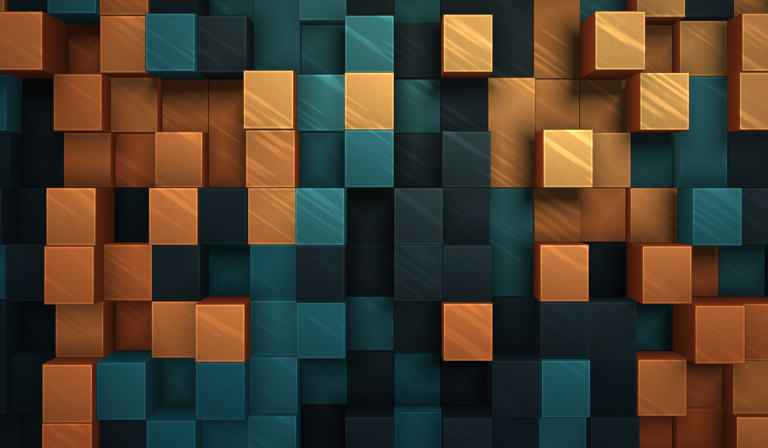
Give the GLSL for this background, as a Shadertoy shader.

```glsl
// A wall of square blocks pushed out by random amounts, seen in one-point perspective.
// Each view ray walks outward through the cell grid until it meets a front or a side,
// which is then lit with soft shadows, rim lines and diagonal brushed streaks.

#define PITCH vec2(0.0604, 0.1212)  // base cell size, fraction of canvas
#define VANISH vec2(0.513, 0.581)   // vanishing point
#define RISE 0.085                  // greatest block height
#define PAIR_CHANCE 0.14            // share of double-height blocks
#define GAP 0.020                   // half width of the dark joints, in cells
#define RIM 0.050                   // outer limit of the bright rim, in cells
#define STREAK 0.24                 // strength of the brushed streaks
#define SHADOW 0.74                 // strength of the cast shadows
#define SAMPLES 3                   // antialiasing grid per pixel

const vec3 DARK_LOW = vec3(0.055, 0.098, 0.118), DARK_LIT = vec3(0.19, 0.25, 0.255);
const vec3 TEAL_LOW = vec3(0.075, 0.27, 0.31), TEAL_LIT = vec3(0.25, 0.51, 0.50);
const vec3 ORANGE = vec3(0.63, 0.31, 0.15), GOLD = vec3(0.92, 0.71, 0.38);
const vec3 RUST = vec3(0.64, 0.25, 0.11), RECESS = vec3(0.84, 0.70, 0.66);

struct Block { vec2 origin, size; float scale, kind; }; // kind: 0 dark, 1 teal, 2 warm

float hash(vec2 p) {
    vec3 q = fract(vec3(p.xyx) * 0.1031);
    q += dot(q, q.yzx + 33.33);
    return fract((q.x + q.y) * q.z);
}

float noise(vec2 p) {
    vec2 i = floor(p), f = fract(p);
    f = f * f * (3.0 - 2.0 * f);
    return mix(mix(hash(i), hash(i + vec2(1, 0)), f.x),
               mix(hash(i + vec2(0, 1)), hash(i + 1.0), f.x), f.y);
}

float glow(vec2 p, vec2 centre, float radius) {
    vec2 d = (p - centre) / radius;
    return exp(-dot(d, d));
}

// Block that owns a cell; some vertical pairs of cells fuse into one block
Block blockAt(vec2 cell) {
    Block b;
    vec2 base = cell - vec2(0.0, mod(cell.y, 2.0));
    bool fused = hash(base + 71.0) < PAIR_CHANCE;
    b.origin = fused ? base : cell;
    b.size = vec2(1.0, fused ? 2.0 : 1.0);
    // warm and teal blocks gather in loose clusters over a dark ground
    vec2 m = b.origin + 0.5 * b.size;
    float warm = 0.06 + 0.75 * (glow(m, vec2(3.2, 0.3), 1.8) + glow(m, vec2(-6.3, 2.2), 2.0)
               + glow(m, vec2(-4.0, 1.0), 1.4) + glow(m, vec2(-5.6, -3.0), 1.5)
               + glow(m, vec2(6.8, -3.0), 1.7) + glow(m, vec2(5.5, 3.2), 1.9));
    float teal = 0.14 + 0.75 * (glow(m, vec2(-3.0, -3.0), 2.0) + glow(m, vec2(-0.8, 2.3), 1.6)
               + glow(m, vec2(5.8, -0.8), 1.5) + glow(m, vec2(4.5, 1.7), 1.4));
    float pick = hash(b.origin + 19.0);
    b.kind = pick < warm ? 2.0 : pick > 1.0 - teal ? 1.0 : 0.0;
    float h = smoothstep(0.1, 1.0, hash(b.origin + 47.0));
    b.scale = 1.0 + RISE * h * (0.7 + 0.15 * b.kind);
    return b;
}

vec3 faceColour(Block b, float light) {
    if (b.kind > 1.5) return mix(ORANGE, GOLD, light);
    return b.kind > 0.5 ? mix(TEAL_LOW, TEAL_LIT, light) : mix(DARK_LOW, DARK_LIT, light);
}

// Darkness thrown on a front by its taller neighbours, light from upper right
float shadowOn(Block b, vec2 q) {
    float dark = 0.0;
    for (int j = -1; j <= 1; j++)
    for (int i = -1; i <= 1; i++) {
        Block n = blockAt(floor(q) + vec2(i, j));
        float rise = max(n.scale - b.scale, 0.0);
        vec2 s = q + rise * vec2(1.5, 3.0);
        float d = length(max(max(n.origin - s, s - n.origin - n.size), 0.0));
        dark = max(dark, min(rise * 18.0, 1.0) * exp(-2.6 * d));
    }
    return dark;
}

vec3 shadeFront(Block b, vec2 q, float light) {
    vec2 local = q - b.origin;
    vec3 col = faceColour(b, clamp(light + 0.3 * (hash(b.origin + 5.0) - 0.5), 0.0, 1.0));
    col *= 0.85 + 0.2 * local.y / b.size.y + 0.06 * local.x;
    // brushed streaks running down to the right
    vec2 along = vec2(dot(local, vec2(0.87, -0.5)), dot(local, vec2(0.5, 0.87)));
    float streak = smoothstep(0.45, 0.9, noise(along * vec2(1.1, 17.0) + b.origin * 17.0));
    streak *= smoothstep(0.35, 0.75, noise(along * vec2(0.8, 2.5) + b.origin * 9.0));
    col *= 1.0 + STREAK * streak * (0.4 + light) + 0.05 * (noise(q * 38.0) - 0.5);
    // recessed fronts dim, then shadows and edges
    vec3 dim = b.kind > 1.5 ? RECESS : vec3(0.78);
    col *= mix(dim, vec3(1.0), smoothstep(1.0, 1.035, b.scale));
    col *= 1.0 - SHADOW * shadowOn(b, q);
    vec2 inset = min(local, b.size - local);
    float edge = min(inset.x, inset.y);
    float raised = smoothstep(1.005, 1.035, b.scale);
    col *= 1.0 + (0.06 + 0.22 * raised) * (1.0 - smoothstep(GAP, RIM, edge));
    return col * mix(0.4, 1.0, smoothstep(0.0, GAP, edge));
}

vec3 shadeSide(Block b, float s, bool vertical, float up, float light) {
    vec3 col = b.kind > 1.5 ? RUST * (0.8 + 0.5 * light) : faceColour(b, light);
    float facing = vertical ? (up > 0.0 ? 0.45 : 0.85) : 0.66;
    return col * facing * mix(0.5, 1.0, clamp((s - 1.0) / (b.scale - 0.999), 0.0, 1.0));
}

vec3 wall(vec2 uv) {
    vec2 p = (uv - VANISH) / PITCH;
    float light = clamp(0.02 + 0.9 * glow(uv, vec2(0.66, 0.86), 0.46), 0.0, 1.0);
    float s = 1.0 + RISE;
    vec2 cell = floor(p / s), outward = step(0.0, p);
    Block b = blockAt(cell);
    for (int k = 0; k < 6; k++) {
        vec2 cross = p / (cell + outward); // scale at which the ray leaves the cell
        float next = max(cross.x, cross.y);
        if (b.scale >= next) return shadeFront(b, p / b.scale, light);
        bool vertical = cross.y > cross.x;
        cell += (vertical ? vec2(0, 1) : vec2(1, 0)) * (2.0 * outward - 1.0);
        s = next;
        b = blockAt(cell);
        if (b.scale >= s) return shadeSide(b, s, vertical, p.y, light);
    }
    return DARK_LOW;
}

void mainImage(out vec4 fragColor, in vec2 fragCoord) {
    vec3 sum = vec3(0.0);
    for (int k = 0; k < SAMPLES * SAMPLES; k++) {
        vec2 shift = (vec2(k % SAMPLES, k / SAMPLES) + 0.5) / float(SAMPLES) - 0.5;
        sum += wall((fragCoord + shift) / iResolution.xy);
    }
    vec2 v = fragCoord / iResolution.xy - 0.5;
    fragColor = vec4(sum / float(SAMPLES * SAMPLES) * (1.05 - 0.5 * dot(v, v)), 1.0);
}
```
